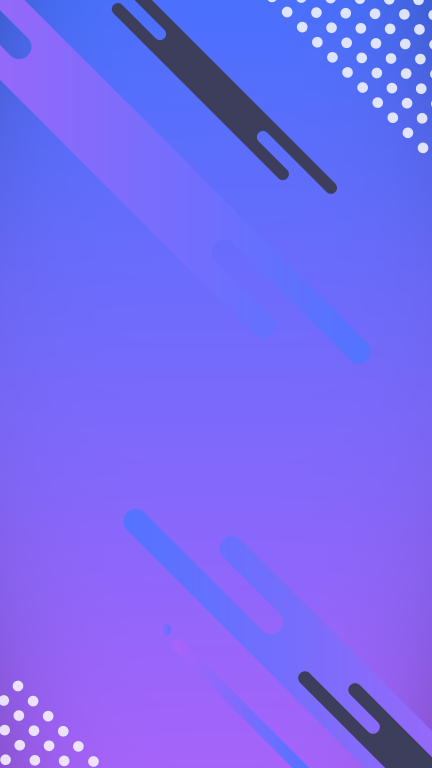
Reproduce this background procedurally as a WebGL 1 fragment shader.

```glsl
precision highp float;
// Blue-to-orchid backdrop with slotted diagonal ribbons and dotted corners.

uniform vec2 u_resolution;

#define SKY vec3(0.29, 0.44, 0.99)
#define ORCHID vec3(0.65, 0.39, 0.98)
#define VIOLET vec3(0.58, 0.41, 0.98)
#define AZURE vec3(0.33, 0.45, 1.0)
#define INK vec3(0.24, 0.24, 0.36)
#define DOT_OPACITY 0.82
#define DOT_RADIUS 0.69
#define EDGE_SHADE 0.03
#define CORNER_SHADE 0.14
#define FAR 90.0

// Lengths are percent of the canvas height.
float coverage(float dist) {
  return clamp(0.5 - dist * u_resolution.y / 100.0, 0.0, 1.0);
}

// x runs down to the right, y runs up to the right.
vec2 toDiagonal(vec2 v) {
  return vec2(v.x - v.y, v.x + v.y) * 0.70711;
}

// Capsule along x between the cap centres in span.
float lane(vec2 q, vec2 span, float radius) {
  return length(vec2(q.x - clamp(q.x, span.x, span.y), q.y)) - radius;
}

// Two lanes joined by a solid middle that has a round slot at either end.
float ribbon(vec2 p, vec2 origin, float radius, vec2 lowerSpan, vec2 upperSpan, float gap) {
  vec2 q = toDiagonal(p - origin);
  vec2 offset = vec2(0.0, 2.0 * radius);
  float lanes = min(lane(q + offset, lowerSpan, radius), lane(q - offset, upperSpan, radius));
  float slots = min(lane(q, vec2(-FAR, 0.0), radius), lane(q, vec2(gap, FAR), radius));
  float middle = max(abs(q.y) - 2.0 * radius, max(-q.x, q.x - gap));
  return min(lanes, max(middle, -slots));
}

// Quarter-plane lattice of discs; side picks which way it grows.
float dotField(vec2 p, vec2 origin, float side) {
  vec2 along = vec2(1.966, -1.966);
  vec2 away = vec2(1.85, 1.89) * side;
  vec2 v = p - origin;
  float det = along.x * away.y - along.y * away.x;
  vec2 cell = vec2(v.x * away.y - v.y * away.x, along.x * v.y - along.y * v.x) / det;
  cell = max(floor(cell + 0.5), 0.0);
  return length(v - cell.x * along - cell.y * away) - DOT_RADIUS;
}

// Horizontal blend from one colour at x = a to another at x = b.
vec3 blendAcross(vec3 from, vec3 to, float a, float b, float x) {
  return mix(from, to, clamp((x - a) / (b - a), 0.0, 1.0));
}

void main() {
  vec2 uv = gl_FragCoord.xy / u_resolution;
  vec2 p = gl_FragCoord.xy / u_resolution.y * 100.0;

  // Vertical gradient, shaded towards the sides and corners
  vec3 color = mix(ORCHID, SKY, uv.y);
  vec2 edge = (uv * 2.0 - 1.0) * (uv * 2.0 - 1.0);
  color *= 1.0 - edge.x * edge.x * (EDGE_SHADE + CORNER_SHADE * edge.y);

  // Dotted corners
  float dots = min(dotField(p, vec2(35.42, 100.4), 1.0), dotField(p, vec2(2.34, 10.68), -1.0));
  color = mix(color, vec3(1.0), coverage(dots) * DOT_OPACITY);

  // Wide coloured ribbons
  float upperWide = ribbon(p, vec2(2.5, 93.9), 1.6, vec2(-FAR, 48.15), vec2(-FAR, 59.3), 37.75);
  color = mix(color, blendAcross(VIOLET, AZURE, 0.0, 46.6, p.x), coverage(upperWide));
  float lowerWide = ribbon(p, vec2(35.29, 19.01), 1.59, vec2(-21.73, FAR), vec2(-10.4, FAR), FAR);
  color = mix(color, blendAcross(AZURE, VIOLET, 17.0, 56.0, p.x), coverage(lowerWide));

  // Thin streak and the bead above it
  float streak = lane(toDiagonal(p - vec2(23.18, 16.02)), vec2(0.0, FAR), 0.78);
  color = mix(color, blendAcross(ORCHID, AZURE, 23.0, 40.0, p.x), coverage(streak));
  float bead = length(p - vec2(21.48, 17.97)) - 0.78;
  color = mix(color, blendAcross(ORCHID, AZURE, 20.7, 22.3, p.x), coverage(bead));

  // Narrow dark ribbons
  float upperDark = ribbon(p, vec2(20.83, 95.57), 0.79, vec2(-6.17, 24.2), vec2(-FAR, 29.9), 18.97);
  float lowerDark = ribbon(p, vec2(48.57, 5.34), 0.88, vec2(-10.77, FAR), vec2(-5.06, FAR), FAR);
  color = mix(color, INK, coverage(min(upperDark, lowerDark)));

  gl_FragColor = vec4(color, 1.0);
}
```
